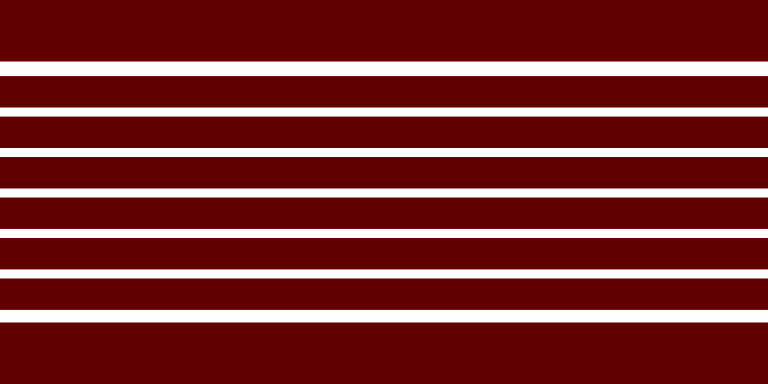
Give the GLSL for this pattern, as a Shadertoy shader.

```glsl
// Horizontal stripes: a white panel on a dark red ground, crossed by six equal
// dark bars, so that five thin white lines sit between two thicker border lines.
// Each band is a signed distance in canvas heights, smoothed over one pixel.

const vec3 GROUND_COLOR = vec3(0.378, 0.0, 0.0);
const vec3 LINE_COLOR = vec3(1.0, 0.998, 0.998);

// Measured downward from the top edge, as fractions of the canvas height.
const float PANEL_TOP = 0.1602;
const float PANEL_BOTTOM = 0.8398;
const float FIRST_BAR_TOP = 0.1982;
const float BAR_HEIGHT = 0.0818;
const float BAR_PITCH = 0.1054;
const float BAR_COUNT = 6.0;

// Signed distance to a horizontal band, negative inside.
float bandDistance(float y, float center, float height) {
    return abs(y - center) - 0.5 * height;
}

// Share of a pixel covered by the inside of a distance field.
float coverage(float distanceToEdge, float pixel) {
    return clamp(0.5 - distanceToEdge / pixel, 0.0, 1.0);
}

void mainImage(out vec4 fragColor, in vec2 fragCoord) {
    float pixel = 1.0 / iResolution.y;
    float depth = 1.0 - fragCoord.y * pixel;

    // White panel
    float panelCenter = 0.5 * (PANEL_TOP + PANEL_BOTTOM);
    float panel = coverage(bandDistance(depth, panelCenter, PANEL_BOTTOM - PANEL_TOP), pixel);

    // Nearest of the repeated dark bars
    float firstCenter = FIRST_BAR_TOP + 0.5 * BAR_HEIGHT;
    float barIndex = clamp(floor((depth - firstCenter) / BAR_PITCH + 0.5), 0.0, BAR_COUNT - 1.0);
    float barCenter = firstCenter + barIndex * BAR_PITCH;
    float bar = coverage(bandDistance(depth, barCenter, BAR_HEIGHT), pixel);

    fragColor = vec4(mix(GROUND_COLOR, LINE_COLOR, panel * (1.0 - bar)), 1.0);
}
```
